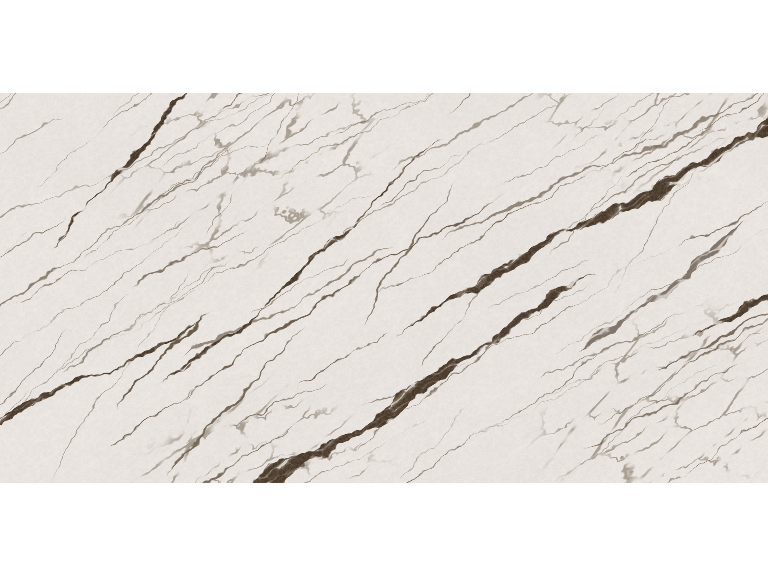
Give the GLSL for this texture, as a WebGL 1 fragment shader.

```glsl
precision highp float;
uniform vec2 u_resolution;

const vec3 PAPER = vec3(1.0);
const vec3 STONE = vec3(0.912, 0.893, 0.873);
const vec3 BROWN = vec3(0.31, 0.25, 0.19);
const vec3 UMBER = vec3(0.5, 0.44, 0.38);
const vec3 GREY = vec3(0.51, 0.46, 0.42);
const vec3 HAIR = vec3(0.41, 0.35, 0.28);
const float SLAB_HALF_HEIGHT = 0.3385;
const float GRAIN_ANGLE = 0.54;
const float EDGE_SOFTNESS = 0.0016;
const float WANDER = 0.0075;
const float MOTTLE = 0.05;
const float CRACK_STRENGTH = 0.5;
const int HAIR_COUNT = 66;

float hash(vec2 p) {
  vec3 q = fract(vec3(p.xyx) * 0.1031);
  q += dot(q, q.yzx + 33.33);
  return fract((q.x + q.y) * q.z);
}

vec2 hash2(vec2 p) {
  return vec2(hash(p), hash(p + 57.3));
}

// Distances to the nearest and second nearest cell point
vec2 cellular(vec2 p) {
  vec2 cell = floor(p);
  vec2 nearest = vec2(4.0);
  for (int y = -1; y <= 1; y++) {
    for (int x = -1; x <= 1; x++) {
      vec2 id = cell + vec2(float(x), float(y));
      float d = length(id + hash2(id + 100.0) - p);
      nearest.y = min(nearest.y, max(nearest.x, d));
      nearest.x = min(nearest.x, d);
    }
  }
  return nearest;
}

float layeredSines(float x, float seed) {
  return sin(x * 9.0 + seed * 2.1) + 0.55 * sin(x * 23.0 + seed * 4.7)
       + 0.3 * sin(x * 53.0 + seed * 7.9) + 0.15 * sin(x * 121.0 + seed);
}

// Coverage of a wandering vein; widths are half widths at start and end
float vein(vec2 p, vec2 start, vec2 end, vec2 widths, float seed) {
  float len = distance(start, end);
  vec2 dir = (end - start) / len;
  vec2 rel = p - start;
  float along = dot(rel, dir);
  float t = along / len;
  float across = dot(rel, vec2(-dir.y, dir.x)) - WANDER * layeredSines(along, seed);
  float tips = smoothstep(0.0, 0.12, t) * (1.0 - smoothstep(0.85, 1.0, t));
  float swell = max(0.25, 0.75 + 0.34 * layeredSines(along * 2.3, seed + 5.0));
  float w = mix(widths.x, widths.y, clamp(t, 0.0, 1.0)) * tips * swell;
  float soft = max(EDGE_SOFTNESS, 1.0 / u_resolution.y);
  return clamp((w - abs(across)) / soft + 0.5, 0.0, 1.0) * smoothstep(0.0, 0.0004, w);
}

// Scattered thin veins, most along the grain, some steeper
float hairVeins(vec2 p) {
  float cover = 0.0;
  for (int i = 0; i < HAIR_COUNT; i++) {
    float id = float(i);
    vec2 spread = fract(id * vec2(0.7549, 0.5698) + 0.31);
    vec2 start = mix(vec2(-0.25, 0.05), vec2(1.2, 0.8), spread);
    vec2 r = hash2(vec2(id, 3.7));
    float steep = step(0.8, hash(vec2(id, 9.2)));
    float angle = mix(0.42, 0.66, r.x) + 0.35 * steep;
    vec2 end = start + mix(0.16, 0.7, r.y) * vec2(cos(angle), sin(angle));
    float width = mix(0.0005, 0.0032, pow(hash(vec2(id, 6.1)), 4.0));
    float strength = mix(0.5, 1.0, hash(vec2(id, 1.4)));
    cover = max(cover, strength * vein(p, start, end, vec2(width, width * 0.6), id));
  }
  return cover;
}

void main() {
  vec2 p = gl_FragCoord.xy / u_resolution.y;
  vec2 axis = vec2(cos(GRAIN_ANGLE), sin(GRAIN_ANGLE));
  vec2 grain = vec2(dot(p, axis), dot(p, vec2(-axis.y, axis.x)));

  // Ragged outlines
  float coarse = cellular(p * 26.0).x - 0.5;
  float fine = cellular(grain * vec2(75.0, 120.0)).x - 0.5;
  vec2 warped = p + vec2(-axis.y, axis.x) * (0.008 * coarse + 0.0045 * fine);

  // Mottled stone
  float speck = hash(floor(p * 384.0)) - 0.5;
  float cloud = sin(p.x * 7.0 + 2.0 * sin(p.y * 9.0)) * sin(p.y * 8.0 - p.x * 3.0);
  vec3 color = STONE + MOTTLE * (0.35 * fine + 0.2 * coarse + 0.1 * cloud + 0.4 * speck);

  // Faint cracks gathered in patches
  vec2 cells = cellular(grain * vec2(7.0, 23.0) + 0.22 * coarse + 0.1 * fine);
  float patches = smoothstep(0.3, 1.1, sin(p.x * 8.5 + 4.2) + sin(p.y * 11.0 - p.x * 2.0 + 0.8));
  float crack = 1.0 - smoothstep(0.02, 0.075, cells.y - cells.x);
  color = mix(color, HAIR, crack * patches * CRACK_STRENGTH * smoothstep(-0.35, 0.1, coarse));

  color = mix(color, HAIR, hairVeins(warped));

  // Grey broken vein
  float streak = cellular(grain * vec2(24.0, 125.0) + 1.5 * coarse).x;
  float grey = vein(warped, vec2(1.0, 0.39), vec2(1.31, 0.61), vec2(0.008, 0.005), 8.0);
  color = mix(color, GREY, grey * (1.0 - 0.75 * smoothstep(0.4, 0.75, streak)));

  // Medium and bold brown veins
  float bold = vein(warped, vec2(0.4, 0.12), vec2(1.05, 0.53), vec2(0.0175, 0.004), 1.0);
  bold = max(bold, vein(warped, vec2(0.67, 0.41), vec2(1.5, 0.88), vec2(0.0035, 0.0165), 2.6));
  bold = max(bold, vein(warped, vec2(-0.08, 0.22), vec2(0.36, 0.45), vec2(0.007, 0.002), 3.3));
  bold = max(bold, vein(warped, vec2(0.28, 0.32), vec2(0.78, 0.76), vec2(0.0035, 0.0025), 4.1));
  bold = max(bold, vein(warped, vec2(0.08, 0.57), vec2(0.37, 0.87), vec2(0.003, 0.004), 5.2));
  bold = max(bold, vein(warped, vec2(1.2, 0.41), vec2(1.42, 0.51), vec2(0.004, 0.007), 6.4));
  vec3 boldColor = mix(BROWN, UMBER, smoothstep(0.35, 0.75, streak) + 0.4 * speck);
  float islands = smoothstep(0.68, 0.8, streak);
  color = mix(color, boldColor, bold * (1.0 - 0.8 * islands));

  // Plain bands above and below the slab
  float slab = clamp((SLAB_HALF_HEIGHT - abs(p.y - 0.5)) * u_resolution.y + 0.5, 0.0, 1.0);
  gl_FragColor = vec4(mix(PAPER, color, slab), 1.0);
}
```
